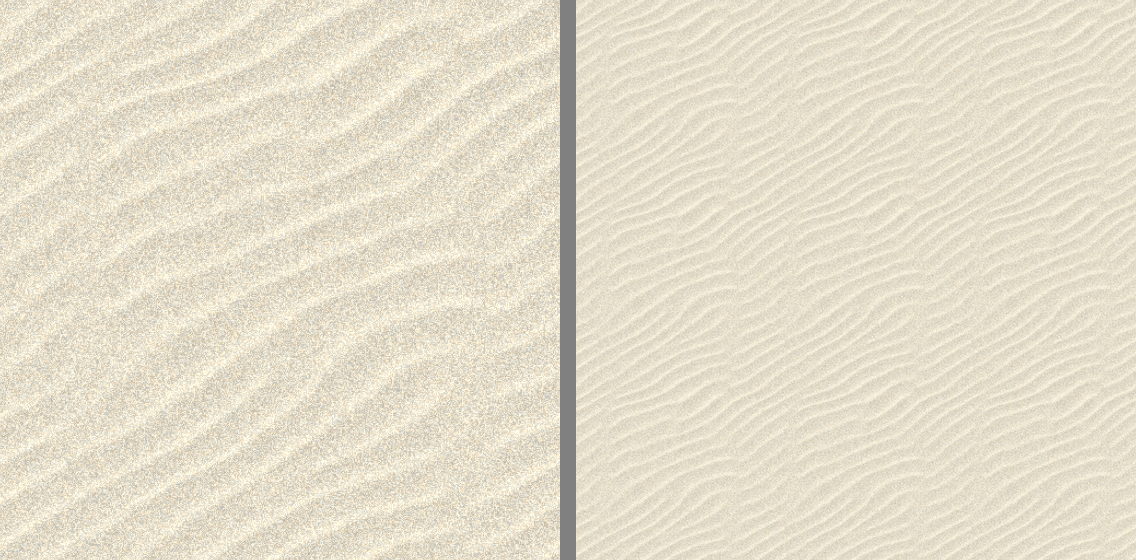
Left: one tile. Right: repeated 3 by 3.
This texture is drawn by a three.js fragment shader. Its source:

```glsl
// Pale beach sand with soft diagonal wind ripples and fine grain, tiling.

varying vec2 vUv;

const float TAU = 6.2831853;

// Colours
const vec3 SAND_SHADE = vec3(0.85, 0.82, 0.75);
const vec3 SAND_LIGHT = vec3(0.96, 0.93, 0.85);
const vec3 GRAIN_TINT = vec3(0.025, 0.0, -0.03);

// Ripples: whole wave counts across and up the tile
const vec2 SHALLOW_WAVES = vec2(-5.0, 12.0);
const vec2 STEEP_WAVES = vec2(-8.0, 12.0);
const float BROAD_WARP = 0.9;
const float FINE_WARP = 0.28;
const float CREST_GAIN = 0.70;
const float SLOPE_GAIN = 0.12;
const float CREST_MEAN = 0.25;
const float WINDWARD_WIDTH = 0.17;
const float LEE_WIDTH = 0.11;

// Grain: cells per tile and strengths
const float FINE_CELLS = 512.0;
const float CLUMP_CELLS = 256.0;
const float FINE_GAIN = 2.0;
const float CLUMP_GAIN = 0.7;

float hash(vec2 p) {
  vec3 q = fract(p.xyx * 0.1031);
  q += dot(q, q.yzx + 33.33);
  return fract((q.x + q.y) * q.z);
}

// Value noise that wraps over the tile; each seed gives another layer
float wrapNoise(vec2 uv, vec2 cells, float seed) {
  vec2 p = uv * cells;
  vec2 i = floor(p);
  vec2 f = p - i;
  f = f * f * f * (f * (f * 6.0 - 15.0) + 10.0);
  vec2 a = mod(i, cells) + seed;
  vec2 b = mod(i + 1.0, cells) + seed;
  return mix(mix(hash(a), hash(vec2(b.x, a.y)), f.x),
             mix(hash(vec2(a.x, b.y)), hash(b), f.x), f.y);
}

vec2 phasor(float cycles) {
  return vec2(cos(TAU * cycles), sin(TAU * cycles));
}

// Ripple brightness around zero; blended waves make the crests fork and end
float ripples(vec2 uv) {
  float warp = BROAD_WARP * wrapNoise(uv, vec2(3.0, 4.0), 11.0)
             + FINE_WARP * wrapNoise(uv, vec2(8.0, 9.0), 37.0);
  float blend = smoothstep(0.3, 0.7, wrapNoise(uv, vec2(3.0, 4.0), 71.0));
  vec2 wave = mix(phasor(dot(uv, SHALLOW_WAVES) + warp),
                  phasor(dot(uv, STEEP_WAVES) + warp), blend);

  // Steeper and darker on the lee side, below each crest
  float phase = atan(wave.y, wave.x + 1e-5) / TAU;
  float width = phase > 0.0 ? WINDWARD_WIDTH : LEE_WIDTH;
  float crest = exp(-phase * phase / (width * width));
  float profile = CREST_GAIN * (crest - CREST_MEAN)
                + SLOPE_GAIN * sin(TAU * phase);

  float relief = mix(0.6, 1.1, wrapNoise(uv, vec2(5.0, 6.0), 93.0));
  return profile * relief * smoothstep(0.05, 0.8, length(wave));
}

void main() {
  float relief = ripples(vUv);

  // Grain, a little calmer on the bright crests
  float grain = FINE_GAIN * (wrapNoise(vUv, vec2(FINE_CELLS), 5.0) - 0.5)
              + CLUMP_GAIN * (wrapNoise(vUv, vec2(CLUMP_CELLS), 19.0) - 0.5);
  grain *= 1.0 - 0.4 * clamp(relief, 0.0, 1.0);

  float light = 0.5 + relief + grain;
  float tint = 2.0 * wrapNoise(vUv, vec2(CLUMP_CELLS), 53.0) - 1.0;
  vec3 color = mix(SAND_SHADE, SAND_LIGHT, light) + GRAIN_TINT * tint;
  gl_FragColor = vec4(clamp(color, 0.0, 1.0), 1.0);
}
```
